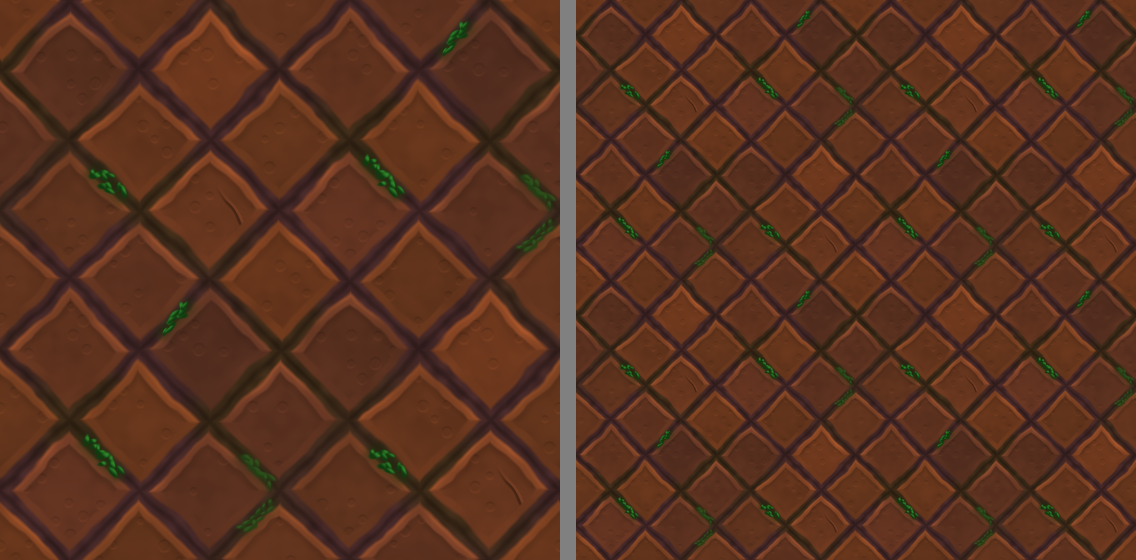
Left: one tile. Right: repeated 2 by 2.
This texture is drawn by a WebGL 1 fragment shader. Its source:

```glsl
precision highp float;
// Mossy terracotta tiles laid as diamonds, four across and four down.
// Space is rotated so that each tile is a unit cell; joints and bevels come from
// edge distances, and all randomness wraps every four cells.
uniform vec2 u_resolution;

float hash(vec2 p) {
  return fract(sin(dot(p, vec2(127.1, 311.7))) * 43758.545);
}

vec2 wrap(vec2 cell, float period) {
  return floor(mod(cell + 0.5, period));
}

// Value noise with k knots per tile
float noise(vec2 q, float k) {
  vec2 p = q * k, i = floor(p), f = fract(p), s = vec2(k * 1.7, 3.0);
  f = f * f * (3.0 - 2.0 * f);
  float n = 4.0 * k;
  float low = mix(hash(wrap(i, n) + s), hash(wrap(i + vec2(1, 0), n) + s), f.x);
  float high = mix(hash(wrap(i + vec2(0, 1), n) + s), hash(wrap(i + 1.0, n) + s), f.x);
  return mix(low, high, f.y);
}

// Shallow round pits, lit on the lower rim
float pits(vec2 q) {
  vec2 p = q * 5.0, id = wrap(floor(p), 20.0);
  vec2 v = fract(p) - 0.5 - 0.3 * (vec2(hash(id + 3.1), hash(id + 8.7)) - 0.5);
  float r = 0.14 + 0.16 * hash(id + 5.3);
  float rim = smoothstep(0.1, 0.0, abs(length(v) - r));
  return rim * dot(v, vec2(-0.7, 0.7)) / r * step(0.66, hash(id + 1.9));
}

// Leaf clumps along the joints: rgb and cover in leaf, soft stain in halo
void growMoss(vec2 q, float aa, out vec4 leaf, out float halo) {
  leaf = vec4(0.0);
  halo = 0.0;
  vec2 home = floor(q + 0.5);
  for (int j = -1; j <= 1; j++)
  for (int i = -1; i <= 1; i++)
  for (int s = 0; s < 2; s++) {
    float side = float(s);
    vec2 c = home + vec2(i, j);
    vec2 id = wrap(c, 4.0) + 17.0 * side + 2.3;
    float amount = hash(id);
    if (amount < 0.66) continue;
    // x runs along the joint, y across it
    vec2 v = q - c;
    v = s == 0 ? vec2(v.y, v.x - 0.5) : vec2(v.x, -v.y - 0.5);
    v.x -= 0.5 * (hash(id + 4.1) - 0.5);
    float reach = 0.1 + 0.16 * hash(id + 6.2);
    float fresh = smoothstep(0.66, 0.82, amount);
    vec2 h = vec2(max(abs(v.x) - reach, 0.0), v.y + 0.035);
    halo = max(halo, exp(-dot(h, h) * 140.0) * (0.55 + 0.35 * fresh));
    for (int k = 0; k < 11; k++) {
      vec2 seed = id + float(k) * 1.37;
      float t = float(k) / 5.0 - 1.0;
      vec2 l = v - vec2(t * reach, 0.11 * (hash(seed + 9.4) - 0.5) - 0.02);
      float turn = 2.4 * (hash(seed + 2.8) - 0.5);
      vec2 r = mat2(cos(turn), -sin(turn), sin(turn), cos(turn)) * l;
      vec2 size = vec2(0.055, 0.027) * (0.65 + 0.6 * hash(seed + 7.7));
      float d = length(r / size);
      float cover = 1.0 - smoothstep(1.0 - aa / size.y, 1.0 + aa / size.y, d);
      float light = smoothstep(-0.5, 0.9, l.y / size.y) * (1.0 - 0.5 * d * d);
      vec3 green = mix(vec3(0.06, 0.23, 0.06), vec3(0.2, 0.56, 0.18), clamp(light, 0.0, 1.0));
      green = mix(vec3(0.19, 0.28, 0.09), green, 0.35 + 0.65 * fresh);
      cover *= 0.6 + 0.4 * fresh;
      leaf = mix(leaf, vec4(green, 1.0), cover);
    }
  }
}

void main() {
  vec2 p = gl_FragCoord.xy / u_resolution * 8.0;
  float aa = 6.0 / u_resolution.y;
  vec2 q = 0.5 * vec2(p.x + p.y, p.x - p.y);
  vec2 bent = q + 0.05 * (vec2(noise(q, 3.0), noise(q + 1.6, 4.0)) - 0.5)
                + 0.015 * (vec2(noise(q, 11.0), noise(q + 0.7, 12.0)) - 0.5);
  vec2 cell = floor(bent + 0.5), f = bent - cell, id = wrap(cell, 4.0);
  float grain = noise(q, 9.0), cloud = noise(q, 2.0);

  // Edge distances: the upper two sides catch the light
  float upper = min(0.5 - f.x, 0.5 + f.y), lower = min(0.5 + f.x, 0.5 - f.y);
  float edge = min(upper, lower);
  float lit = smoothstep(-0.03, 0.03, lower - upper);
  float inset = edge - 0.06 - 0.03 * noise(q + 0.4, 2.0);

  // Clay face, tinted per tile
  vec3 clay = mix(vec3(0.32, 0.175, 0.12), vec3(0.44, 0.22, 0.13), hash(id + 0.6));
  clay = mix(clay, vec3(0.41, 0.215, 0.09), 0.6 * hash(id + 11.2));
  vec3 face = clay * (0.9 + 0.12 * cloud + 0.08 * grain) * (1.0 + 0.13 * pits(q));
  face *= 1.0 - 0.1 * lit * smoothstep(0.18, 0.09, inset);

  // Cracks over some tiles, a pale lip beside a dark line
  float angle = 6.28 * hash(id + 13.5);
  vec2 dir = vec2(cos(angle), sin(angle));
  float crack = dot(f, dir) - 0.2 + 0.07 * (noise(q, 5.0) - 0.5);
  float cracked = step(0.74, hash(id + 21.4)) * smoothstep(-0.2, 0.1, dot(f, dir.yx * vec2(-1, 1)));
  face = mix(face, vec3(0.5, 0.26, 0.15), 0.6 * cracked * smoothstep(0.022, 0.006, abs(crack)));
  face *= 1.0 - 0.3 * cracked * smoothstep(0.02, 0.005, abs(crack + 0.027));

  // Worn bevel around the face
  float wear = noise(q + 0.9, 4.0);
  vec3 bevel = clay * mix(0.98 + 0.14 * wear, 1.14 + 0.22 * wear, lit);
  bevel += vec3(0.11, 0.055, 0.015) * lit * wear * smoothstep(0.06, 0.01, inset);
  vec3 color = mix(bevel, face, smoothstep(0.065, 0.1, inset + 0.02 * (grain - 0.5)));

  // Purple joint with a darker seam and earthy patches
  vec3 joint = mix(vec3(0.26, 0.15, 0.15), vec3(0.23, 0.16, 0.09), smoothstep(0.45, 0.8, noise(q + 2.3, 1.0)));
  joint *= 0.78 + 0.25 * smoothstep(0.0, 0.05, edge) + 0.25 * (grain - 0.5);
  color = mix(joint, color, smoothstep(-0.012 - aa, 0.012 + aa, inset));

  vec4 leaf;
  float halo;
  growMoss(bent, aa, leaf, halo);
  color = mix(color, vec3(0.14, 0.17, 0.06), halo * (0.65 + 0.35 * grain));
  color = mix(color, leaf.rgb / max(leaf.a, 0.001), leaf.a);
  gl_FragColor = vec4(color, 1.0);
}
```
